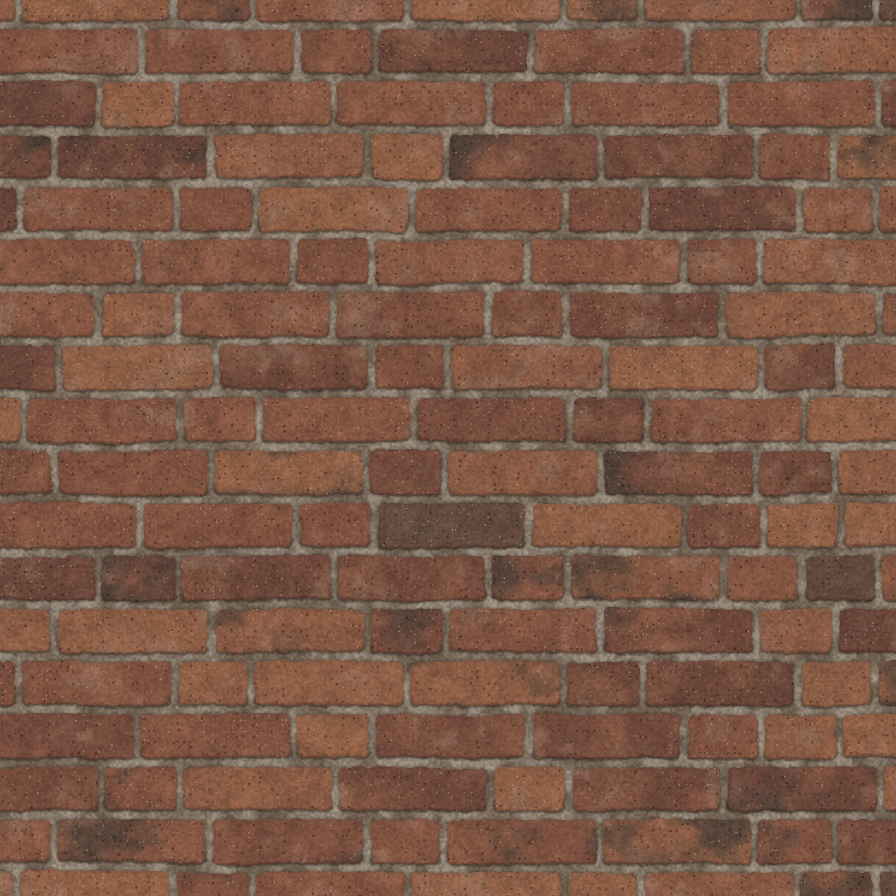
Reproduce this texture procedurally as a Shadertoy shader.

```glsl
const float ROWS = 17.0;        // courses down the canvas; one course is one unit
const float FIRST_JOINT = 0.47; // height of the cut course at the top
const float HEADER = 1.483;     // short brick, joint included
const float STRETCHER = 2.955;  // long brick, joint included
const float PERIOD = HEADER + 2.0 * STRETCHER;
const vec4 COURSE_SHIFT = vec4(3.364, 5.578, 1.903, 6.994);
const int SPLIT_COURSES = 0x6C11; // one bit per course with extra short bricks

const vec3 PLUM = vec3(0.41, 0.27, 0.225);
const vec3 RED = vec3(0.495, 0.32, 0.25);
const vec3 ORANGE = vec3(0.56, 0.375, 0.275);
const vec3 SOOT = vec3(0.29, 0.245, 0.215);
const vec3 BLOOM = vec3(0.58, 0.45, 0.38);
const vec3 GRIT = vec3(0.70, 0.59, 0.50);
const vec3 MORTAR_DARK = vec3(0.43, 0.37, 0.31);
const vec3 MORTAR_LIGHT = vec3(0.58, 0.53, 0.47);

struct Brick {
    vec2 local;    // position from the brick centre, y down
    vec2 halfSize;
    vec2 id;
};

float hash(vec2 p) {
    vec3 q = fract(p.xyx * 0.1031);
    q += dot(q, q.yzx + 33.33);
    return fract((q.x + q.y) * q.z);
}

float noise(vec2 p) {
    vec2 i = floor(p), f = fract(p);
    f = f * f * (3.0 - 2.0 * f);
    return mix(mix(hash(i), hash(i + vec2(1, 0)), f.x),
               mix(hash(i + vec2(0, 1)), hash(i + vec2(1, 1)), f.x), f.y);
}

float fbm(vec2 p) {
    float sum = 0.0, amp = 0.533;
    for (int i = 0; i < 4; i++) {
        sum += amp * noise(p);
        p = p * 2.03 + 17.3;
        amp *= 0.5;
    }
    return sum;
}

// Sparse round specks, one candidate per cell
float specks(vec2 p, float density) {
    vec2 cell = floor(p);
    vec2 centre = 0.3 + 0.4 * vec2(hash(cell + 5.0), hash(cell + 11.0));
    float radius = mix(0.18, 0.36, hash(cell + 23.0));
    float present = step(hash(cell), density);
    return present * smoothstep(radius, radius * 0.3, length(fract(p) - centre));
}

float roundedBox(vec2 p, vec2 halfSize, float radius) {
    vec2 q = abs(p) - halfSize + radius;
    return length(max(q, 0.0)) + min(max(q.x, q.y), 0.0) - radius;
}

// Courses of one header and two stretchers, shifted in a cycle of four
Brick findBrick(vec2 p) {
    float row = mod(floor(p.y), ROWS);
    int r = int(row);
    int phase = r < 9 ? r % 4 : (r == 9 ? 3 : (r - 9) % 4);
    float x = p.x - COURSE_SHIFT[phase] - 0.14 * (hash(vec2(row, 71.0)) - 0.5);
    float group = floor(x / PERIOD);
    float t = x - group * PERIOD;
    float slot = step(HEADER, t) + step(HEADER + STRETCHER, t);
    float start = slot < 0.5 ? 0.0 : HEADER + (slot - 1.0) * STRETCHER;
    float len = slot < 0.5 ? HEADER : STRETCHER;
    float left = p.x - t + start;
    if (slot > 0.5 && left > 13.4 && left < 15.9 && ((SPLIT_COURSES >> r) & 1) == 1) {
        len *= 0.5;
        float second = step(len, t - start);
        start += second * len;
        slot += 4.0 * second;
    }
    vec2 id = vec2((group + 3.0) * 9.0 + slot, row);
    vec2 joint = vec2(0.06, 0.07) + 0.025 * vec2(hash(id + 31.0), hash(id + 47.0));
    return Brick(vec2(t - start - 0.5 * len, fract(p.y) - 0.5), 0.5 * vec2(len, 1.0) - joint, id);
}

vec3 brickColor(vec2 p, vec2 id) {
    float tone = hash(id + 3.0);
    vec3 color = mix(PLUM, RED, smoothstep(0.0, 0.45, tone));
    color = mix(color, ORANGE, smoothstep(0.4, 1.0, tone));
    vec2 q = p + id * 7.0;
    color = mix(color, ORANGE, 0.5 * smoothstep(0.45, 0.75, fbm(q * 1.3 + 40.0)));
    color = mix(color, BLOOM, 0.45 * smoothstep(0.58, 0.8, fbm(q * 1.6 + 80.0)));
    // Burnt patches on some bricks, a few burnt all over
    float burnt = step(0.78, hash(id + 13.0)) * smoothstep(0.45, 0.75, fbm(q * vec2(0.9, 1.2)));
    burnt = max(burnt, 0.8 * step(0.975, hash(id + 19.0)));
    color = mix(color, SOOT, 0.8 * burnt);
    color *= 0.78 + 0.24 * fbm(q * 4.0) + 0.2 * noise(p * 24.0);
    color *= 1.0 - 0.3 * specks(p * 9.0 + 50.0, 0.2);
    return mix(color, GRIT, 0.6 * specks(p * 13.0, 0.03 + 0.14 * hash(id + 29.0)));
}

vec3 mortarColor(vec2 p) {
    vec3 color = mix(MORTAR_DARK, MORTAR_LIGHT, smoothstep(0.25, 0.75, fbm(p * 3.0)));
    return color * (0.86 + 0.28 * noise(p * 22.0));
}

void mainImage(out vec4 fragColor, in vec2 fragCoord) {
    vec2 uv = fragCoord / iResolution.xy;
    vec2 p = vec2(uv.x, 1.0 - uv.y) * ROWS + vec2(0.0, 1.0 - FIRST_JOINT);
    float pixel = ROWS / iResolution.y;

    // Uneven laying and chipped edges
    vec2 bent = p + 0.06 * (vec2(noise(p * 0.9 + 9.0), noise(p * 0.9 + 60.0)) - 0.5);
    Brick brick = findBrick(bent);
    float d = roundedBox(brick.local, brick.halfSize, 0.1);
    d += 0.07 * (fbm(p * 5.0) - 0.5) + 0.03 * (noise(p * 14.0) - 0.5);

    // Recessed joints, shaded most below each brick
    float below = smoothstep(0.1, 0.45, brick.local.y);
    vec3 mortar = mortarColor(p) * mix(0.85 - 0.2 * below, 1.0, smoothstep(0.0, 0.06, d));
    vec3 face = brickColor(p, brick.id) * mix(0.95 - 0.2 * below, 1.0, smoothstep(0.0, 0.07, -d));
    float edge = max(0.7 * pixel, 0.012);
    fragColor = vec4(mix(face, mortar, smoothstep(-edge, edge, d)), 1.0);
}
```
